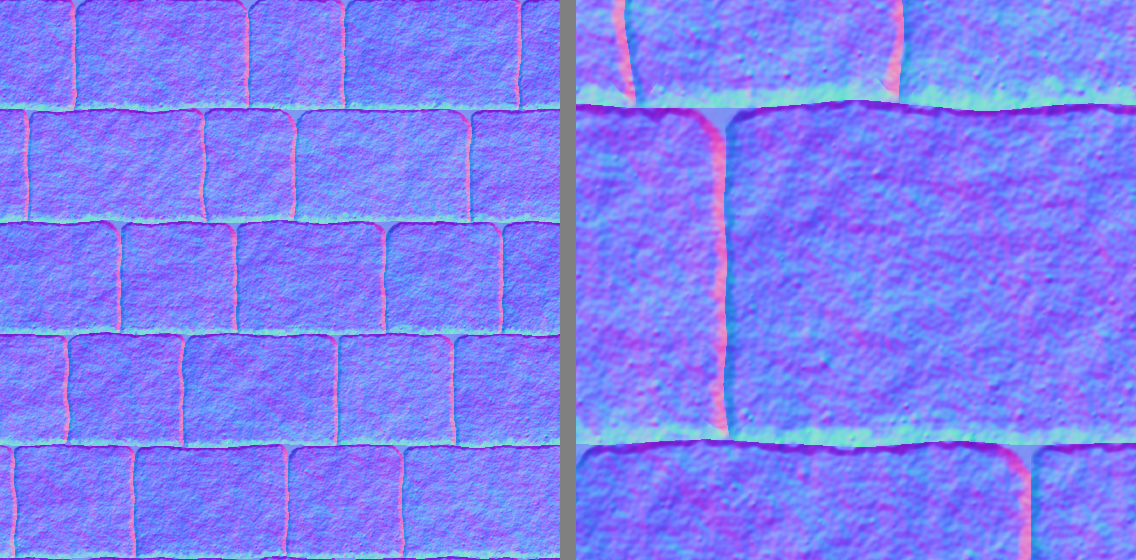
Left: the whole. Right: its middle third, enlarged.
Give the GLSL for this texture map, as a Shadertoy shader.

```glsl
// Tangent-space normal map of a coursed stone wall: five rows of four worn blocks.
// Each block is a rounded box whose rim slopes differ by side; grain comes from the
// slope of tiling gradient noise, with scattered pits. Green points down the canvas.

#define ROWS 5.0
#define ROW_SHIFT 0.0035
#define JOINT_SHIFT 0.0045
#define GAP 0.001
#define WOBBLE 0.007
#define RELIEF 0.15
#define PIT_SLOPE 0.42
#define STONE_TILT 0.16
#define PILLOW 0.09
#define RIM_WIDTH vec4(0.0062, 0.0082, 0.0135, 0.0055)  // left, right, bottom, top
#define RIM_SLOPE vec4(0.6, 1.3, 0.85, 1.05)
#define GAP_COLOR vec3(0.49, 0.6, 0.95)

// Vertical joints of each row, top row first
const vec4 JOINTS[5] = vec4[5](
    vec4(0.130, 0.440, 0.612, 0.924),
    vec4(0.046, 0.361, 0.523, 0.835),
    vec4(0.211, 0.418, 0.684, 0.893),
    vec4(0.117, 0.323, 0.600, 0.807),
    vec4(0.022, 0.236, 0.509, 0.715));

float hash(vec2 p) {
    vec3 q = fract(p.xyx * 0.1031);
    q += dot(q, q.yzx + 33.33);
    return fract((q.x + q.y) * q.z);
}

// Ramp of a lattice corner, in a random direction
float ramp(vec2 cell, vec2 offset, float n) {
    float angle = 6.2832 * hash(mod(cell, n) + n);
    return dot(vec2(cos(angle), sin(angle)), offset);
}

// Gradient noise around zero with n cells across, wrapping at the borders
float noise(vec2 uv, float n) {
    vec2 i = floor(uv * n), f = fract(uv * n), e = vec2(1.0, 0.0);
    vec2 u = f * f * f * (f * (f * 6.0 - 15.0) + 10.0);
    return mix(mix(ramp(i, f, n), ramp(i + e, f - e, n), u.x),
               mix(ramp(i + e.yx, f - e.yx, n), ramp(i + 1.0, f - 1.0, n), u.x), u.y);
}

// One round pit or bump per cell, of random place, size and depth
float pits(vec2 uv, float n) {
    vec2 cell = mod(floor(uv * n), n) + n;
    float size = mix(0.16, 0.32, hash(cell + 5.0));
    vec2 centre = mix(vec2(size), vec2(1.0 - size), vec2(hash(cell + 17.0), hash(cell + 41.0)));
    float depth = hash(cell + 73.0) - 0.35;
    float bowl = 1.0 - smoothstep(0.0, size, length(fract(uv * n) - centre));
    return depth * abs(depth) * 3.0 * size * bowl / n;
}

// Stone surface height, steeper in the finer octaves
float surface(vec2 uv, float pitting) {
    float h = 0.0, n = 9.0;
    for (int i = 0; i < 6; i++) {
        h += RELIEF * mix(0.35, 1.0, float(i) / 5.0) * noise(uv, n) / n;
        n = floor(n * 1.9) + 1.0;
    }
    return h - PIT_SLOPE * pitting * (pits(uv, 61.0) + pits(uv, 97.0));
}

// Position from the block centre (xy) and half size (zw); also gives its id
vec4 findStone(vec2 uv, out vec2 id) {
    float y = (1.0 - uv.y + ROW_SHIFT) * ROWS;
    int row = int(mod(floor(y), ROWS));
    float left = 1.0, right = 1.0;
    id = vec2(0.0, float(row));
    for (int i = 0; i < 4; i++) {
        float joint = JOINTS[row][i] + JOINT_SHIFT;
        float fromJoint = fract(uv.x - joint);
        if (fromJoint < left) {
            left = fromJoint;
            id.x = float(i);
        }
        right = min(right, fract(joint - uv.x));
    }
    return vec4(0.5 * (left - right), (0.5 - fract(y)) / ROWS,
                0.5 * (left + right), 0.5 / ROWS);
}

// Rounded box: signed distance (x) and outward direction (yz)
vec3 roundedBox(vec2 p, vec2 halfSize, float radius) {
    vec2 q = abs(p) - halfSize + radius;
    vec2 corner = max(q, 0.0);
    float d = min(max(q.x, q.y), 0.0) + length(corner) - radius;
    vec2 axis = q.x > q.y ? vec2(1.0, 0.0) : vec2(0.0, 1.0);
    vec2 dir = max(q.x, q.y) > 0.0 ? normalize(corner) : axis;
    return vec3(d, dir * sign(p));
}

void mainImage(out vec4 fragColor, in vec2 fragCoord) {
    vec2 uv = fragCoord / iResolution.xy;

    // Block outline, with wandering joints and chipped rims
    vec2 id, wander = vec2(noise(uv, 19.0), noise(uv, 13.0));
    vec4 stone = findStone(uv + WOBBLE * wander, id);
    vec2 p = stone.xy, halfSize = stone.zw - GAP;
    float seed = hash(id * 7.0 + sign(p.x) + 3.0);
    vec3 box = roundedBox(p, halfSize, p.y > 0.0 ? mix(0.012, 0.036, seed) : 0.007);
    vec2 dir = box.yz;
    float chips = 0.003 * noise(uv, 53.0) + 0.004 * noise(uv, 109.0);
    float d = box.x + chips * (1.0 + max(-dir.y, 0.0));

    // Rim slope, blended between sides around the corners
    vec4 side = vec4(max(-dir.x, 0.0), max(dir.x, 0.0), max(-dir.y, 0.0), max(dir.y, 0.0));
    side *= side;
    float t = -d / dot(side, RIM_WIDTH);
    float rim = (1.0 - smoothstep(0.15, 1.0, t)) * smoothstep(-0.5, 0.0, t);
    vec2 slope = dir * dot(side, RIM_SLOPE) * rim;

    // Whole-block tilt and pillowed face
    vec2 tilt = vec2(hash(id + 11.0), hash(id + 29.0)) - 0.5;
    vec2 face = p / halfSize;
    slope += STONE_TILT * tilt * vec2(0.6, 1.0) + PILLOW * face * face * face;

    // Grain, pitted most along the lower edge and slanted to one diagonal
    float pitting = mix(1.0, 0.5, smoothstep(0.0, 0.05, p.y + halfSize.y));
    vec2 e = vec2(0.0009, 0.0);
    vec2 grain = vec2(surface(uv - e.xy, pitting) - surface(uv + e.xy, pitting),
                      surface(uv - e.yx, pitting) - surface(uv + e.yx, pitting)) / (2.0 * e.x);
    slope += vec2(0.8 * grain.x + 0.2 * grain.y, 1.1 * grain.y);

    // Encode the normal and fill the open corners of the joints
    vec3 color = 0.5 + 0.5 * normalize(vec3(slope, 1.0)) * vec3(1.0, -1.0, 1.0);
    color = mix(color, GAP_COLOR, 0.85 * smoothstep(0.0, 0.004, box.x));
    fragColor = vec4(color, 1.0);
}
```
